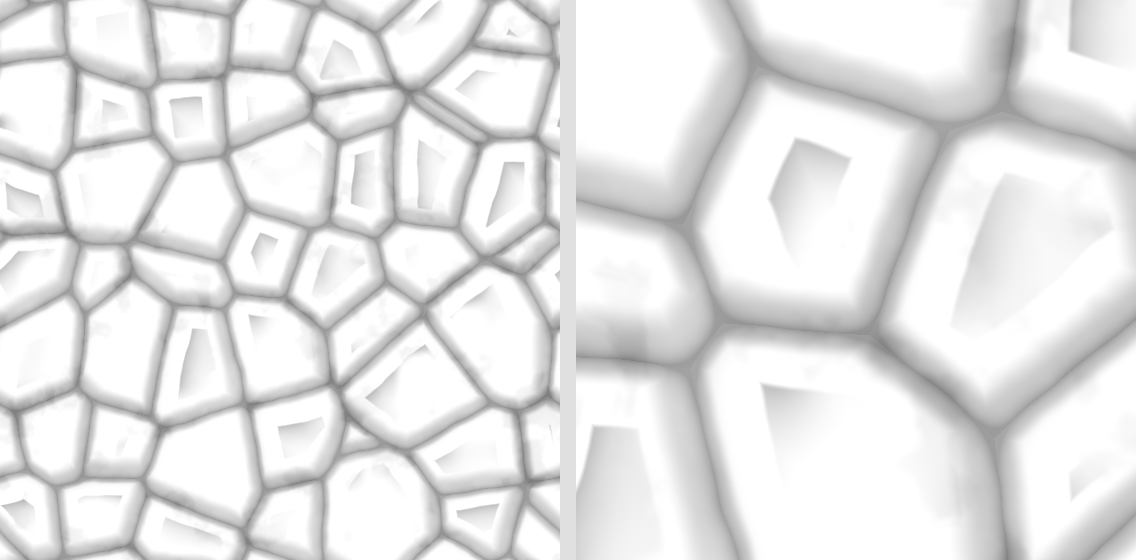
Left, the full canvas; right, a detail of the centre.
Give the GLSL for this texture map, as a Shadertoy shader.

```glsl
// Tiling wall of pale, chiselled stones with soft grey joints.
// A wrapped power diagram (Voronoi with weighted sites) gives stones of mixed size;
// each stone side adds a bevel or a ledge, and the joints are darkened by distance.

const int GRID = 7;                            // sites per side of the tile
const float JOINT_TONE = 0.23;                 // darkness added in the joints
const float JOINT_WIDTH = 0.006;
const float CORNER_ROUNDING = 0.006;
const vec2 SHADE_DIR = vec2(0.5, -0.86);       // sides facing this way are darker

// Integer hash: three values in 0..1 from a lattice point and a seed
vec3 hash3(ivec2 cell, int seed) {
    uvec3 v = uvec3(ivec3(cell, seed)) * 1664525u + 1013904223u;
    v.x += v.y * v.z; v.y += v.z * v.x; v.z += v.x * v.y;
    v ^= v >> 16u;
    v.x += v.y * v.z; v.y += v.z * v.x; v.z += v.x * v.y;
    return vec3(v >> 8u) / 16777216.0;
}

ivec2 wrapCell(ivec2 cell, int period) {
    return ((cell % period) + period) % period;
}

// Value noise that repeats after a whole number of lattice steps
float wrapNoise(vec2 uv, int period, int seed) {
    vec2 p = uv * float(period);
    ivec2 c = ivec2(floor(p));
    vec2 f = fract(p);
    f = f * f * (3.0 - 2.0 * f);
    float a = hash3(wrapCell(c, period), seed).x;
    float b = hash3(wrapCell(c + ivec2(1, 0), period), seed).x;
    float d = hash3(wrapCell(c + ivec2(0, 1), period), seed).x;
    float e = hash3(wrapCell(c + ivec2(1, 1), period), seed).x;
    return mix(mix(a, b, f.x), mix(d, e, f.x), f.y);
}

float fbm(vec2 uv, int period, int seed) {
    float sum = 0.0, amp = 0.53;
    for (int i = 0; i < 4; i++) {
        sum += amp * wrapNoise(uv, period, seed + i);
        period *= 2;
        amp *= 0.5;
    }
    return sum;
}

// Vector from p to the site of a cell (xy) and its power distance (z)
vec3 siteFrom(vec2 p, ivec2 cell) {
    vec3 h = hash3(wrapCell(cell, GRID), 11);
    vec2 r = vec2(cell) + 0.1 + 0.8 * h.xy - p;
    float weight = 0.75 * h.z * h.z;
    return vec3(r, dot(r, r) - weight);
}

// Darkness of a sloping side that ends in a worn edge
float bevel(float dist, float width, float tone) {
    return tone * (1.0 - smoothstep(0.35 * width, width, dist));
}

// Darkness below a chiselled rim, fading into the face of the stone
float ledge(float depth, float fade, float tone) {
    return tone * exp(-max(depth, 0.0) / fade);
}

float stoneTone(vec2 uv, float grain, float patches) {
    vec2 p = uv * float(GRID);
    ivec2 home = ivec2(floor(p));

    // Find the stone that owns this point
    vec3 own = vec3(0.0, 0.0, 1e5);
    ivec2 ownCell = home;
    for (int y = -2; y <= 2; y++)
    for (int x = -2; x <= 2; x++) {
        ivec2 cell = home + ivec2(x, y);
        vec3 site = siteFrom(p, cell);
        if (site.z < own.z) { own = site; ownCell = cell; }
    }

    // Gather the sides of the stone
    float roundSum = 1e-12, slope = 0.0, shelf = 0.0, inner = 1.0;
    float wobble = (grain - 0.5) * 0.014;
    ivec2 ownId = wrapCell(ownCell, GRID);
    for (int y = -3; y <= 3; y++)
    for (int x = -3; x <= 3; x++) {
        ivec2 cell = home + ivec2(x, y);
        if (cell == ownCell) continue;
        vec3 site = siteFrom(p, cell);
        vec2 across = site.xy - own.xy;
        float len = length(across);
        float dist = (site.z - own.z) / (2.0 * len * float(GRID));
        if (dist > 0.16) continue;

        vec3 h = hash3(ownId * GRID + wrapCell(cell, GRID), 37);
        float facing = dot(across / len, SHADE_DIR);
        float dark = smoothstep(-0.3, 0.7, facing);
        float width = mix(0.015, 0.034, dark) * mix(0.7, 1.3, h.x);
        float rim = mix(0.024, 0.05, h.y);

        roundSum += exp(-dist / CORNER_ROUNDING);
        slope = max(slope, bevel(dist + wobble * dark, width, mix(0.15, 0.19, dark)));
        inner = min(inner, dist - rim);
        float cut = 0.3 * smoothstep(0.1, 0.7, -facing) * smoothstep(0.25, 0.6, h.z);
        shelf = max(shelf, ledge(dist - rim, 0.022, cut));
    }

    // Add joints, slopes, ledges and faint smudges
    float joint = max(-CORNER_ROUNDING * log(roundSum), 0.0);
    float shade = JOINT_TONE * exp(-joint / JOINT_WIDTH);
    shade += slope * (0.65 + 0.7 * grain);
    shade += shelf * smoothstep(0.0, 0.004, inner + wobble * 0.3) * smoothstep(0.3, 0.65, patches);
    shade += 0.06 * smoothstep(0.56, 0.75, grain) * smoothstep(0.07, 0.02, joint);
    return clamp(1.015 - shade, 0.0, 1.0);
}

void mainImage(out vec4 fragColor, in vec2 fragCoord) {
    vec2 uv = fragCoord / iResolution.xy;
    // Bend the straight sides a little
    vec2 bend = vec2(fbm(uv, 9, 50), fbm(uv, 9, 60)) - 0.5;
    float grain = fbm(uv + 0.03 * bend, 22, 70);
    float patches = wrapNoise(uv, 12, 80);
    fragColor = vec4(vec3(stoneTone(uv + 0.016 * bend, grain, patches)), 1.0);
}
```
